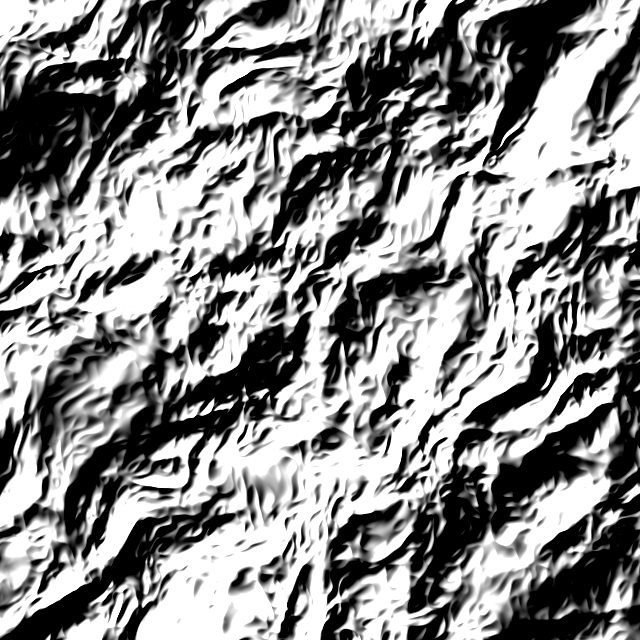
This texture map is drawn by a WebGL 2 fragment shader. Its source:

```glsl
#version 300 es
precision highp float;

uniform vec2 u_resolution;
out vec4 fragColor;

const int OCTAVES = 5;
const float RIDGE_ANGLE = 0.66;
const vec2 LIGHT_DIR = vec2(-0.68, 0.73);
const float SAMPLE_STEP = 0.0022;

// Integer hash giving a pseudo-random vector in -1..1
vec2 hashVector(ivec2 cell, uint seed) {
    uvec2 v = uvec2(cell) * 1664525u + seed * 747796u + 1013904u;
    v.x += v.y * 1664525u;
    v.y += v.x * 1664525u;
    v ^= v >> 16u;
    v.x += v.y * 1664525u;
    v.y += v.x * 1664525u;
    v ^= v >> 16u;
    return vec2(v & 65535u) / 32767.5 - 1.0;
}

// Gradient noise with quintic fade
float gradientNoise(vec2 p, uint seed) {
    vec2 base = floor(p);
    vec2 f = p - base;
    ivec2 cell = ivec2(base);
    vec2 fade = f * f * f * (f * (f * 6.0 - 15.0) + 10.0);
    float a = dot(hashVector(cell, seed), f);
    float b = dot(hashVector(cell + ivec2(1, 0), seed), f - vec2(1.0, 0.0));
    float c = dot(hashVector(cell + ivec2(0, 1), seed), f - vec2(0.0, 1.0));
    float d = dot(hashVector(cell + ivec2(1, 1), seed), f - vec2(1.0, 1.0));
    return 1.22 * mix(mix(a, b, fade.x), mix(c, d, fade.x), fade.y);
}

vec2 rotate(vec2 p, float angle) {
    float c = cos(angle), s = sin(angle);
    return vec2(c * p.x + s * p.y, c * p.y - s * p.x);
}

vec2 warp(vec2 p, float frequency, float amount, uint seed) {
    vec2 q = p * frequency;
    return p + amount * vec2(gradientNoise(q, seed), gradientNoise(q, seed + 1u));
}

// Folded noise: sharp crests and gullies with a slightly rounded crease
float ridge(vec2 p, uint seed) {
    float n = gradientNoise(p, seed);
    return -sqrt(n * n + 0.0012);
}

// Terrain: long diagonal ranges cut by finer, steeper gullies
float terrainHeight(vec2 p) {
    p = warp(p, 6.0, 0.04, 11u);
    p = warp(p, 21.0, 0.009, 23u);
    float height = 0.0;
    float frequency = 3.6;
    float steepness = 0.75;
    for (int i = 0; i < OCTAVES; i++) {
        float level = float(i) / float(OCTAVES - 1);
        float turn = (i % 2 == 0 ? -0.15 : 0.4) + 0.5 * level * level;
        float stretch = mix(0.4, 0.75, level);
        vec2 q = rotate(p, RIDGE_ANGLE + turn) * vec2(stretch, 1.0) * frequency;
        uint seed = 40u + uint(i) * 7u;
        float relief = i == 0 ? gradientNoise(q, seed) : ridge(q, seed);
        height += relief * steepness / frequency;
        frequency *= 1.95;
        steepness *= i == 0 ? 1.27 : 0.87;
    }
    return height;
}

// Slope facing the light, by central difference
float litSlope(vec2 p) {
    vec2 offset = LIGHT_DIR * SAMPLE_STEP;
    return (terrainHeight(p - offset) - terrainHeight(p + offset)) / (2.0 * SAMPLE_STEP);
}

void main() {
    vec2 p = gl_FragCoord.xy / u_resolution.y;

    // Rugged country is bright and stark, flat country darker and mottled
    float region = gradientNoise(p * 3.2 + 5.3, 91u);
    float ruggedness = smoothstep(-0.4, 0.05, region);
    float ambient = mix(0.42, 0.68, ruggedness);
    float contrast = mix(0.65, 1.2, ruggedness);

    float shade = ambient + contrast * litSlope(p);
    fragColor = vec4(vec3(clamp(shade, 0.0, 1.0)), 1.0);
}
```
